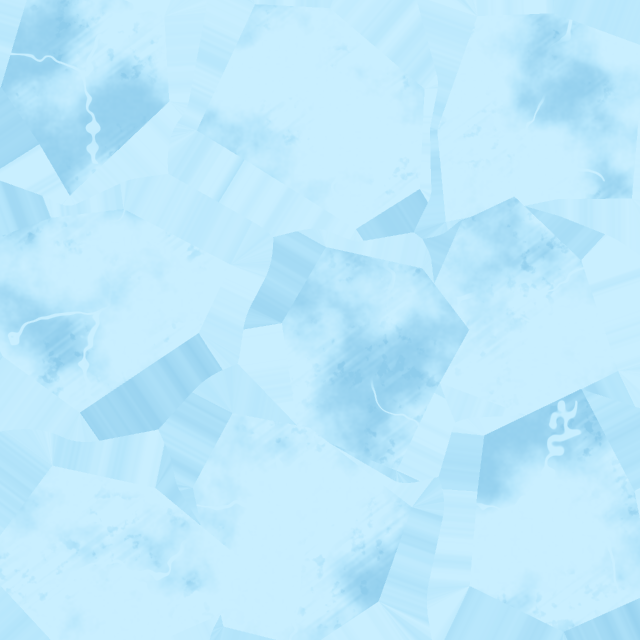
A three.js fragment shader for this texture:

```glsl
// Pale blue ice atlas: cracked, cloudy angular plates over streaked shards.
varying vec2 vUv;

const float TAU = 6.2831853;

float hash(vec2 p) {
  return fract(sin(dot(p, vec2(12.9898, 78.233))) * 43758.5453);
}

float noise(vec2 p) {
  vec2 i = floor(p), f = fract(p);
  f = f * f * (3.0 - 2.0 * f);
  return mix(mix(hash(i), hash(i + vec2(1.0, 0.0)), f.x),
             mix(hash(i + vec2(0.0, 1.0)), hash(i + 1.0), f.x), f.y);
}

float fbm(vec2 p) {
  float sum = 0.0, amp = 0.5;
  for (int i = 0; i < 6; i++) {
    sum += amp * noise(p);
    p = mat2(1.6, 1.2, -1.2, 1.6) * p + 3.7;
    amp *= 0.5;
  }
  return sum;
}

// Corner k of an irregular seven-sided plate.
vec2 corner(float id, float k) {
  float angle = (k + 0.7 * hash(vec2(id, k + 11.0))) * TAU / 7.0;
  float radius = 0.125 + 0.1 * hash(vec2(k + 5.0, id + 2.0));
  return radius * vec2(cos(angle), sin(angle));
}

// Thin jagged rays that meet near the middle of a plate.
float cracks(vec2 q, vec2 p, float id) {
  vec2 w = q + 0.07 * (vec2(noise(p * 13.0), noise(p * 13.0 + 40.0)) - 0.5);
  w += 0.018 * (vec2(noise(p * 65.0), noise(p * 65.0 + 80.0)) - 0.5);
  float line = 0.0;
  for (int j = 0; j < 3; j++) {
    float angle = TAU * (float(j) + 0.8 * hash(vec2(id, float(j) + 31.0))) / 3.0;
    vec2 dir = vec2(cos(angle), sin(angle));
    float d = length(w - dir * clamp(dot(w, dir), 0.0, 0.16));
    float width = 0.001 + 0.002 * noise(p * 45.0 + float(j));
    float ray = 1.0 - smoothstep(width, width + 0.0018, d);
    line = max(line, ray + 0.2 * exp(-d * 200.0));
  }
  return min(line, 1.0) * smoothstep(0.25, 0.5, noise(p * 9.0 + id));
}

// Clouds, frost speckles, scratches and cracks; 0 is light, 1 is dark.
float plateTone(vec2 p, vec2 q, float id) {
  vec2 s = p + id * 7.3;
  float tone = 1.1 * smoothstep(0.41, 0.74, fbm(s * 8.0));
  float patches = smoothstep(0.42, 0.65, fbm(s * 11.0 + 20.0));
  float speckle = smoothstep(0.56, 0.72, fbm(s * 75.0));
  tone += 0.4 * patches * speckle;
  vec2 along = mat2(0.8, -0.6, 0.6, 0.8) * s;
  tone += 0.35 * patches * (noise(along * vec2(16.0, 220.0)) - 0.5);
  tone += 0.08 * (noise(s * 190.0) - 0.5);
  return mix(tone, -0.1, 0.85 * cracks(q, p, id));
}

// Streaks carried outward from the nearest plate edge.
float shardTone(float s, float edge) {
  float shade = hash(vec2(edge, 3.0));
  float tone = 0.95 * shade * shade;
  float strength = 0.3 + 0.7 * hash(vec2(edge, 8.0));
  tone += 0.6 * strength * (noise(vec2(s * 45.0, edge)) - 0.5);
  tone += 0.3 * strength * (noise(vec2(s * 230.0, edge + 0.5)) - 0.5);
  return tone;
}

float iceTone(vec2 p) {
  float nearest = 1.0, edge = 0.0, streak = 0.0;
  for (int i = 0; i < 9; i++) {
    float id = float(i);
    vec2 cell = vec2(mod(id, 3.0), floor(id / 3.0));
    vec2 jitter = vec2(hash(cell + 4.0), hash(cell + 9.0)) - 0.5;
    vec2 q = p - (cell + 0.5 + 0.4 * jitter) / 3.0;
    if (length(q) - 0.225 > nearest) continue;

    float side = 1.0;
    vec2 a = corner(id, 6.0);
    for (int k = 0; k < 7; k++) {
      vec2 b = corner(id, float(k));
      vec2 e = b - a, w = q - a;
      float h = clamp(dot(w, e) / dot(e, e), 0.0, 1.0);
      vec2 r = w - e * h;
      float d = length(r);
      if (d < nearest - 0.00001) {
        nearest = d;
        edge = id * 7.0 + float(k);
        // The second term fans the streaks around corners.
        streak = h * length(e) + 0.12 * dot(r, normalize(e)) / max(d, 0.0001);
      }
      bvec3 c = bvec3(q.y >= a.y, q.y < b.y, e.x * w.y > e.y * w.x);
      if (all(c) || all(not(c))) side = -side;
      a = b;
    }
    if (side < 0.0) return plateTone(p, q, id);
  }
  return shardTone(streak + 2.0, edge);
}

vec3 iceColor(float tone) {
  vec3 light = vec3(0.79, 0.937, 1.0);
  vec3 middle = vec3(0.71, 0.9, 0.985);
  vec3 dark = vec3(0.61, 0.835, 0.945);
  tone = clamp(tone, 0.0, 1.25);
  return tone < 0.5 ? mix(light, middle, tone * 2.0) : mix(middle, dark, tone * 2.0 - 1.0);
}

void main() {
  // Four samples smooth every plate and shard edge.
  vec3 color = vec3(0.0);
  for (int i = 0; i < 4; i++) {
    vec2 offset = vec2(mod(float(i), 2.0), floor(float(i) / 2.0)) - 0.5;
    color += 0.25 * iceColor(iceTone(vUv + offset * 0.001));
  }
  gl_FragColor = vec4(color, 1.0);
}
```
